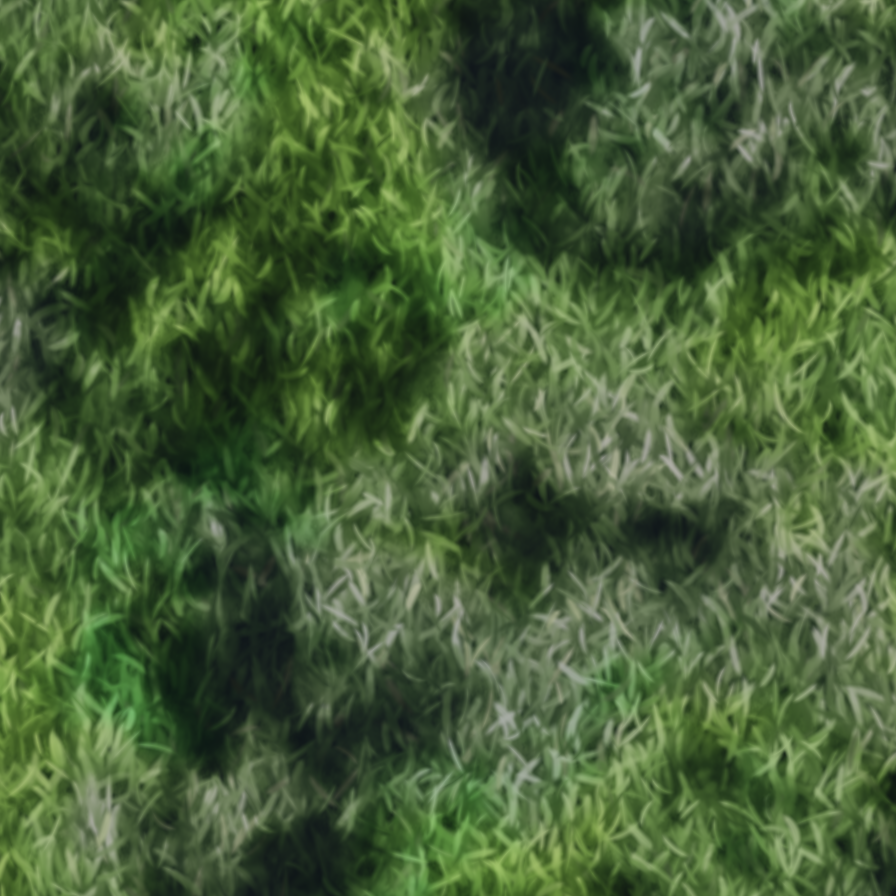
Write a three.js fragment shader that draws this texture.

```glsl
// Draws a rough lawn seen from above: soft tangled blades, dark gaps and dry patches.
varying vec2 vUv;

const int LAYERS = 10;
const float CELLS_DEEP = 21.0;     // blade cells across the canvas, lowest layer
const float CELLS_TOP = 31.0;      // the same for the uppermost layer
const float LEAN = 1.45;           // largest common lean from upright, radians
const float BLADE_WIDTH = 0.105;   // half width in cells
const float BLADE_SOFTNESS = 0.21; // edge blur in cells
const float BLADE_OPACITY = 0.8;
const float PATCH_SCALE = 5.5;     // light and shadow patches across the canvas
const float CLUMP_SCALE = 17.0;    // small tufts and gaps across the canvas
const float HUE_SCALE = 3.2;       // dry and fresh patches across the canvas

const vec3 SHADOW = vec3(0.05, 0.08, 0.075);
const vec3 DEEP_GREEN = vec3(0.13, 0.22, 0.105);
const vec3 MID_GREEN = vec3(0.25, 0.37, 0.17);
const vec3 LIGHT_GREEN = vec3(0.43, 0.57, 0.30);
const vec3 PALE_TIP = vec3(0.63, 0.73, 0.50);
const vec3 DRY_TINT = vec3(1.10, 0.92, 1.38);
const vec3 FRESH_TINT = vec3(0.74, 1.05, 0.92);
const vec3 SUNNY_TINT = vec3(1.06, 1.06, 0.78);
const vec3 STRAW = vec3(0.57, 0.58, 0.47);

float hash(vec2 p) {
  vec3 q = fract(vec3(p.xyx) * 0.1031);
  q += dot(q, q.yzx + 33.33);
  return fract((q.x + q.y) * q.z);
}

float noise(vec2 p) {
  vec2 i = floor(p);
  vec2 f = fract(p);
  f = f * f * (3.0 - 2.0 * f);
  float low = mix(hash(i), hash(i + vec2(1.0, 0.0)), f.x);
  float high = mix(hash(i + vec2(0.0, 1.0)), hash(i + 1.0), f.x);
  return mix(low, high, f.y);
}

float fbm(vec2 p) {
  float sum = 0.0;
  float amplitude = 0.54;
  for (int i = 0; i < 4; i++) {
    sum += amplitude * noise(p);
    p = mat2(1.6, 1.2, -1.2, 1.6) * p + 17.3;
    amplitude *= 0.5;
  }
  return sum;
}

// Brightness ramp from shadow to sunlit tip
vec3 grassRamp(float tone) {
  vec3 color = mix(SHADOW, DEEP_GREEN, smoothstep(0.0, 0.27, tone));
  color = mix(color, MID_GREEN, smoothstep(0.2, 0.52, tone));
  color = mix(color, LIGHT_GREEN, smoothstep(0.48, 0.88, tone));
  return mix(color, PALE_TIP, smoothstep(0.9, 1.35, tone));
}

// x: coverage of a curved tapering blade, y: position from root (0) to tip (1)
vec2 blade(vec2 p, float angle, float halfLength, float bend, float width) {
  float c = cos(angle);
  float s = sin(angle);
  vec2 q = vec2(c * p.x + s * p.y, c * p.y - s * p.x);
  float along = q.x / halfLength;
  float across = abs(q.y - bend * (along * along - 0.4));
  float taper = width * sqrt(max(1.0 - along * along, 0.0));
  float body = 1.0 - smoothstep(-0.5, 0.5, (across - taper) / BLADE_SOFTNESS);
  float ends = 1.0 - smoothstep(0.5, 1.0, abs(along));
  return vec2(body * ends, clamp(0.5 + 0.5 * along, 0.0, 1.0));
}

void main() {
  // Broad fields: light, tufts, dryness and freshness
  float clump = fbm(vUv * CLUMP_SCALE + 57.0) - 0.5;
  float light = smoothstep(0.24, 0.66, fbm(vUv * PATCH_SCALE + 4.7) + 0.45 * clump);
  float dry = smoothstep(0.45, 0.72, fbm(vUv * HUE_SCALE + 31.0) + 0.2 * clump);
  float fresh = smoothstep(0.45, 0.68, fbm(vUv * HUE_SCALE * 1.3 + 73.0) - 0.2 * clump);
  float sunny = smoothstep(0.42, 0.66, fbm(vUv * HUE_SCALE * 1.5 + 117.0));
  float exposure = mix(0.22, 1.2, light) * (1.0 + 0.5 * clump);
  vec3 tint = mix(vec3(1.0), FRESH_TINT, fresh * 0.85);
  tint = mix(tint, SUNNY_TINT, sunny * 0.7);
  tint = mix(tint, DRY_TINT, dry * 0.85);

  // Dim, mottled undergrowth
  float mottle = fbm(vUv * vec2(48.0, 38.0));
  vec3 color = grassRamp(exposure * mottle * 0.8) * tint;

  // Blades stacked from deep to top
  for (int layer = 0; layer < LAYERS; layer++) {
    float depth = float(layer) / float(LAYERS - 1);
    vec2 grid = vUv * mix(CELLS_DEEP, CELLS_TOP, depth) + float(layer) * 7.37;
    vec2 home = floor(grid);
    for (int j = -1; j <= 1; j++) {
      for (int i = -1; i <= 1; i++) {
        vec2 cell = home + vec2(float(i), float(j));
        vec2 seed = cell + float(layer) * 53.0;
        float pick = hash(seed + 11.1);
        float shade = hash(seed + 23.7);
        float turn = hash(seed + 37.9) + hash(seed + 41.3) - 1.0;
        vec2 root = cell + vec2(hash(seed + 3.1), hash(seed + 5.9));
        float halfLength = mix(0.5, 0.95, hash(seed + 61.7));
        float bend = (hash(seed + 71.3) - 0.5) * 0.4;
        float width = BLADE_WIDTH * mix(0.6, 1.3, hash(seed + 83.9));
        vec2 shape = blade(grid - root, 1.5708 + turn * LEAN, halfLength, bend, width);
        float present = smoothstep(pick - 0.12, pick + 0.12, mix(0.5, 0.95, light));
        float tone = exposure * mix(0.5, 1.0, depth) * mix(0.4, 1.4, shade);
        tone *= mix(0.8, 1.12, shape.y);
        vec3 bladeColor = grassRamp(tone) * tint;
        float straw = step(0.94, hash(seed + 97.1)) * (0.2 + 0.5 * dry);
        bladeColor = mix(bladeColor, STRAW * exposure, straw);
        color = mix(color, bladeColor, shape.x * present * BLADE_OPACITY);
      }
    }
  }
  gl_FragColor = vec4(clamp(color, 0.0, 1.0), 1.0);
}
```
